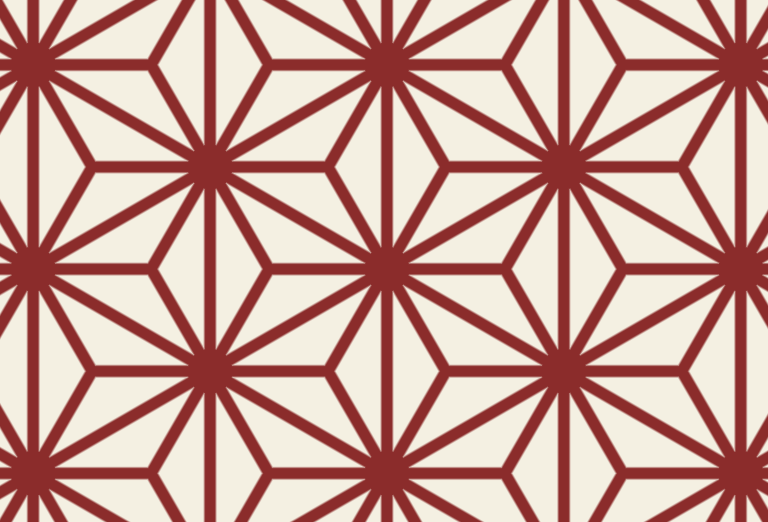
A WebGL 2 fragment shader for this pattern:

```glsl
#version 300 es
precision highp float;
// Asanoha lattice: red twelve-rayed stars on a hexagonal grid over cream.

#define STAR_SPACING 0.3913            // distance between neighbouring stars
#define LINE_WIDTH 0.0224
#define HUB_RADIUS 0.0445              // solid disc where the rays meet
#define EDGE_SOFTNESS 0.0029
#define STAR_ORIGIN vec2(0.0057, -0.0155) // offset of one star from the centre
#define CREAM vec3(0.957, 0.941, 0.886)
#define RED vec3(0.545, 0.173, 0.169)

uniform vec2 u_resolution;
out vec4 fragColor;

const float PI = 3.14159;
const int AXES = 6;

// Offset from p to the nearest star: two interleaved rectangular grids
// together make the hexagonal lattice.
vec2 toNearestStar(vec2 p) {
    vec2 cell = STAR_SPACING * vec2(sqrt(3.0), 1.0);
    vec2 a = p - cell * round(p / cell);
    vec2 b = mod(p, cell) - 0.5 * cell;
    return dot(a, a) < dot(b, b) ? a : b;
}

// Signed distance to one star; its rays, 30 degrees apart, end at the
// corners and edge midpoints of its hexagonal cell.
float starDistance(vec2 p) {
    float ray = 1e3;
    for (int i = 0; i < AXES; i++) {
        float angle = PI * float(i) / float(AXES);
        ray = min(ray, abs(dot(p, vec2(-sin(angle), cos(angle)))));
    }
    return min(ray - 0.5 * LINE_WIDTH, length(p) - HUB_RADIUS);
}

void main() {
    // Canvas height is one unit, measured from the centre
    vec2 p = (gl_FragCoord.xy - 0.5 * u_resolution) / u_resolution.y;
    float d = starDistance(toNearestStar(p - STAR_ORIGIN));

    // Soft edge, never narrower than the pixel grid can show
    float soft = max(EDGE_SOFTNESS, 0.7 / u_resolution.y);
    float ink = 1.0 - smoothstep(-soft, soft, d);
    fragColor = vec4(mix(CREAM, RED, ink), 1.0);
}
```
